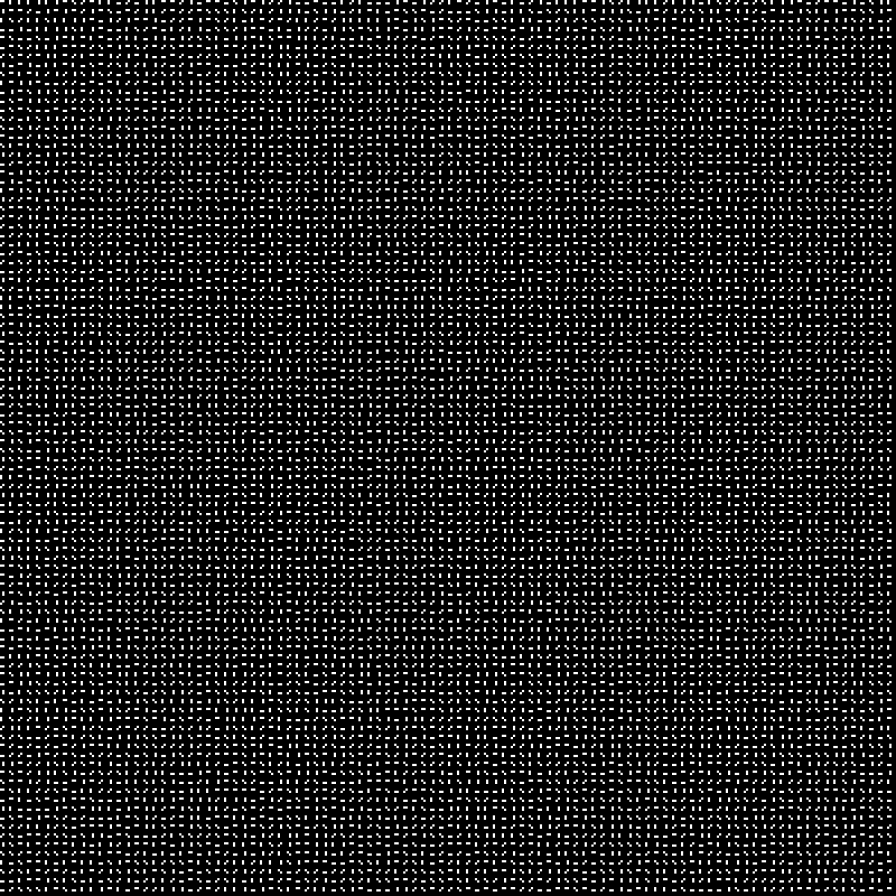
Reproduce this pattern procedurally as a Shadertoy shader.

```glsl
// Black field of 100 by 100 tiny white dashes, each two lit squares of a random 2 by 2 block.

// Integer hash of a cell index
uint hashCell(uvec2 cell) {
    uint h = cell.x * 1597334677u ^ cell.y * 3812015801u;
    h = (h ^ (h >> 16)) * 2246822519u;
    h = (h ^ (h >> 13)) * 3266489917u;
    return h ^ (h >> 16);
}

// Share of a pixel footprint covered by the unit square at corner
float squareCoverage(vec2 p, vec2 corner, vec2 footprint) {
    vec2 low = max(corner, p - 0.5 * footprint);
    vec2 high = min(corner + 1.0, p + 0.5 * footprint);
    vec2 overlap = max(high - low, 0.0) / footprint;
    return overlap.x * overlap.y;
}

void mainImage(out vec4 fragColor, in vec2 fragCoord) {
    const float cells = 100.0;

    // Four units per cell; the shift centres each block inside its cell
    vec2 footprint = 4.0 * cells / iResolution.xy;
    vec2 p = fragCoord * footprint + vec2(1.0, -1.0);
    vec2 cell = mod(floor(p / 4.0), cells);
    vec2 local = mod(p, 4.0);

    // The six ways to light two of four squares: level, upright or diagonal
    int masks[6] = int[6](3, 5, 9, 6, 10, 12);
    int lit = masks[int(hashCell(uvec2(cell)) % 6u)];

    // Add up the lit squares
    float ink = 0.0;
    for (int i = 0; i < 4; i++) {
        vec2 corner = 1.0 + vec2(i % 2, i / 2);
        ink += float((lit >> i) & 1) * squareCoverage(local, corner, footprint);
    }

    fragColor = vec4(vec3(min(ink, 1.0)), 1.0);
}
```
